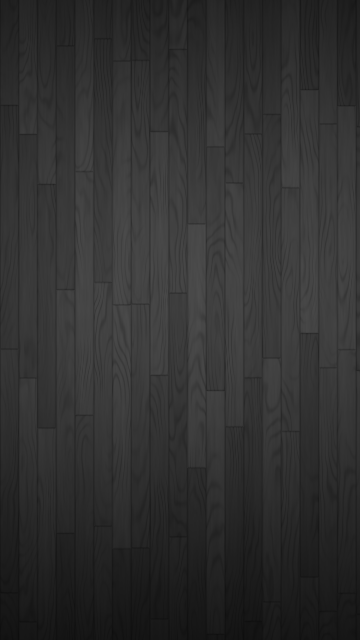
A Shadertoy shader for this texture:

```glsl
#define PLANKS 19.2
#define PLANK_LENGTH 13.0
#define RING_COUNT 5.5
#define RING_DEPTH 0.17
#define FIBRE_DEPTH 0.13
#define TONE_RANGE 0.22
#define SEAM_DEPTH 0.20
#define LIGHT_HEIGHT 0.57
#define LIGHT_FALLOFF vec2(0.5, 3.4)
#define WOOD_COLOUR vec3(0.258)

float hash(vec2 p) {
    return fract(sin(dot(p, vec2(127.1, 311.7))) * 43758.5453);
}

float noise(vec2 p) {
    vec2 i = floor(p), f = fract(p);
    f = f * f * (3.0 - 2.0 * f);
    return mix(mix(hash(i), hash(i + vec2(1, 0)), f.x),
               mix(hash(i + vec2(0, 1)), hash(i + vec2(1, 1)), f.x), f.y);
}

// Dark growth rings: long ovals and arches around a centre in each plank
float growthRings(vec2 q, vec2 id) {
    vec2 seed = 40.0 * vec2(hash(id + 3.1), hash(id + 7.7));
    vec2 centre = vec2(1.3 * (hash(id + 1.3) - 0.5), PLANK_LENGTH * hash(id + 5.9));
    float radius = length((q - centre) * vec2(1.0, 0.13));
    radius += 0.45 * noise(q * vec2(1.6, 0.35) + seed);
    radius += 0.10 * noise(q * vec2(4.0, 1.1) + seed);
    float wave = 0.5 + 0.5 * sin(6.2832 * RING_COUNT * radius);
    float strength = smoothstep(0.1, 0.9, noise(q * vec2(1.5, 0.4) + seed.yx));
    return wave * wave * wave * strength;
}

// Fine fibres and short pores running along the plank
float fibres(vec2 q, vec2 id) {
    vec2 seed = 60.0 * vec2(hash(id + 2.4), hash(id + 8.2));
    float streaks = noise(q * vec2(6.0, 0.25) + seed);
    float pores = noise(q * vec2(13.0, 1.3) + seed.yx);
    return 0.55 * streaks + 0.45 * pores - 0.5;
}

void mainImage(out vec4 fragColor, in vec2 fragCoord) {
    vec2 uv = fragCoord / iResolution.xy;
    vec2 p = fragCoord / iResolution.x * PLANKS;
    float pixel = PLANKS / iResolution.x;

    // Columns of planks with staggered ends
    float column = floor(p.x);
    float along = p.y / PLANK_LENGTH + 5.0 * hash(vec2(column, 4.0));
    vec2 id = vec2(column, floor(along));
    vec2 q = vec2(fract(p.x) - 0.5, fract(along) * PLANK_LENGTH);

    // Tone and grain of each plank
    float shade = 1.0 + TONE_RANGE * (hash(id) - 0.5);
    shade *= 1.0 + FIBRE_DEPTH * fibres(q, id);
    shade *= 1.0 + RING_DEPTH * (0.2 - growthRings(q, id));

    // Thin soft seams at the sides and ends
    float sideGap = 0.5 - abs(q.x);
    float endGap = min(q.y, PLANK_LENGTH - q.y);
    float seam = 1.0 - smoothstep(0.0, 0.03 + pixel, min(sideGap, endGap));
    shade *= 1.0 - SEAM_DEPTH * seam;

    // Broad pool of light fading to the top and bottom
    vec2 away = uv - vec2(0.5, LIGHT_HEIGHT);
    float light = exp(-dot(LIGHT_FALLOFF, away * away));

    fragColor = vec4(WOOD_COLOUR * shade * light, 1.0);
}
```
